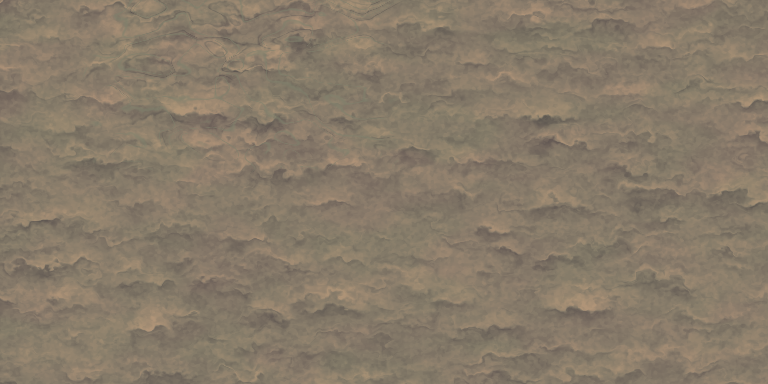
A Shadertoy shader for this texture:

```glsl
// Weathered, flaking bark: short ragged plates with pale lower lips that cast
// soft shadows, over grainy ground, with one patch of exposed swirling strata.
// Plates are scattered on jittered cells; all noise is smooth cellular noise.

const vec3 SHADE_BROWN = vec3(0.412, 0.376, 0.344);
const vec3 GROUND_GREY = vec3(0.528, 0.482, 0.414);
const vec3 LIP_TAN     = vec3(0.662, 0.565, 0.460);
const vec3 LICHEN_GREY = vec3(0.500, 0.505, 0.425);
const vec3 OLIVE_SHIFT = vec3(-0.007, 0.003, -0.002);

vec3 hash3(vec2 cell) {
    vec3 h = fract(cell.xyx * vec3(0.1031, 0.1030, 0.0973));
    h += dot(h, h.yxz + 33.33);
    return fract((h.xxy + h.yzz) * h.zyx);
}

// Smooth cellular noise in -1..1: random cell values blended by distance.
float cellNoise(vec2 p) {
    vec2 base = floor(p);
    float total = 0.0, weight = 0.0;
    for (int j = -1; j <= 1; j++) {
        for (int i = -1; i <= 1; i++) {
            vec2 cell = base + vec2(i, j);
            vec3 h = hash3(cell);
            vec2 d = p - cell - h.xy;
            float w = exp(-8.0 * dot(d, d));
            total += w * (2.0 * h.z - 1.0);
            weight += w;
        }
    }
    return total / weight;
}

float layeredNoise(vec2 p, int octaves) {
    float sum = 0.0, gain = 1.0;
    for (int i = 0; i < octaves; i++) {
        sum += gain * cellNoise(p);
        p = p * 2.03 + vec2(17.3, 9.1);
        gain *= 0.5;
    }
    return sum;
}

// Scattered plates: positive just above each lower lip, negative below it.
float plates(vec2 p, float lipBlur) {
    vec2 base = floor(p);
    float relief = 0.0;
    for (int j = -1; j <= 1; j++) {
        for (int i = -1; i <= 1; i++) {
            vec2 cell = base + vec2(i, j);
            vec3 h = hash3(cell + 71.0);
            vec2 d = p - cell - h.xy;
            float halfWidth = mix(0.35, 0.9, h.z);
            float span = 1.0 - smoothstep(0.3, 1.0, abs(d.x) / halfWidth);
            d.y += 0.25 * d.x * d.x;
            float fade = 1.0 - smoothstep(0.25, 0.95, abs(d.y));
            float lip = smoothstep(-lipBlur, lipBlur, d.y);
            float pick = fract(h.z * 7.0 + h.x);
            float strength = mix(0.15, 1.15, pick * pick);
            relief += strength * span * fade * mix(-1.0, 1.0, lip) * exp(-2.6 * abs(d.y));
        }
    }
    return relief;
}

// Soft-edged box with a wavering border.
float patchMask(vec2 p, vec2 center, vec2 halfSize, float waver) {
    vec2 d = abs(p - center) - halfSize;
    return 1.0 - smoothstep(-0.04, 0.02, max(d.x, d.y) + waver);
}

// Wavy layers bent by a swirl field: x is tone, y marks thin lichen veins.
vec2 strata(vec2 p, float swirl) {
    float broad = sin(62.0 * p.y + 4.0 * swirl + 3.0 * p.x);
    float fine = sin(150.0 * p.y + 9.0 * swirl - 8.0 * p.x);
    float crack = 1.0 - smoothstep(0.0, 0.3, abs(sin(37.0 * p.y + 5.0 * swirl - 4.0 * p.x)));
    float vein = 1.0 - smoothstep(0.0, 0.25, abs(sin(24.0 * p.y + 6.0 * swirl + 11.0 * p.x)));
    return vec2(0.6 * broad + 0.5 * fine - 1.5 * crack, vein);
}

// Tone 0 is the ground; about -2.6 is deep shade and 2.6 a bright lip.
vec3 barkColor(float tone) {
    float t = clamp(tone / 2.6, -1.7, 1.2);
    return GROUND_GREY + max(t, 0.0) * (LIP_TAN - GROUND_GREY)
                       + min(t, 0.0) * (GROUND_GREY - SHADE_BROWN);
}

void mainImage(out vec4 fragColor, in vec2 fragCoord) {
    vec2 p = fragCoord / iResolution.y;

    // Ragged warp that frays the plate lips
    vec2 fray = vec2(layeredNoise(p * vec2(20.0, 24.0) + 5.0, 3),
                     layeredNoise(p * vec2(24.0, 28.0) + 40.0, 3));
    vec2 q = p + vec2(0.016, 0.015) * fray;
    q.y += 0.006 * sin(5.0 * p.x + 2.0 * sin(7.0 * p.y));

    // Ground mottling, two sizes of plates, short streaks and fine grain
    float ground = layeredNoise(p * vec2(7.0, 19.0) + 0.3 * fray, 4);
    float relief = 2.2 * plates(q * vec2(7.0, 14.5), 0.10)
                 + 1.3 * plates(q * vec2(13.0, 29.0) + 31.0, 0.14);
    float streaks = cellNoise(q * vec2(42.0, 78.0) + 90.0);
    float grain = cellNoise(p * vec2(115.0, 130.0));
    float tone = 0.62 * ground + relief + 0.38 * streaks + 0.48 * grain;

    // Exposed patch of swirling strata
    float swirl = layeredNoise(p * vec2(5.0, 9.0) + 12.0, 2);
    float exposed = patchMask(p, vec2(0.63, 0.84), vec2(0.38, 0.26), 0.04 * fray.y);
    float bare = exposed * smoothstep(-0.7, 0.5, layeredNoise(p * vec2(6.0, 10.0) + 25.0, 2));
    vec2 layers = strata(p + 0.007 * fray, swirl);
    tone += bare * (layers.x + 0.5) + 0.4 * exposed * ground;

    // Colour, with faint slow drifts between olive and rosy brown
    vec3 color = barkColor(tone);
    color += OLIVE_SHIFT * layeredNoise(p * vec2(6.0, 13.0) + 60.0, 2);
    color = mix(color, LICHEN_GREY, 0.6 * exposed * layers.y);
    fragColor = vec4(color, 1.0);
}
```
